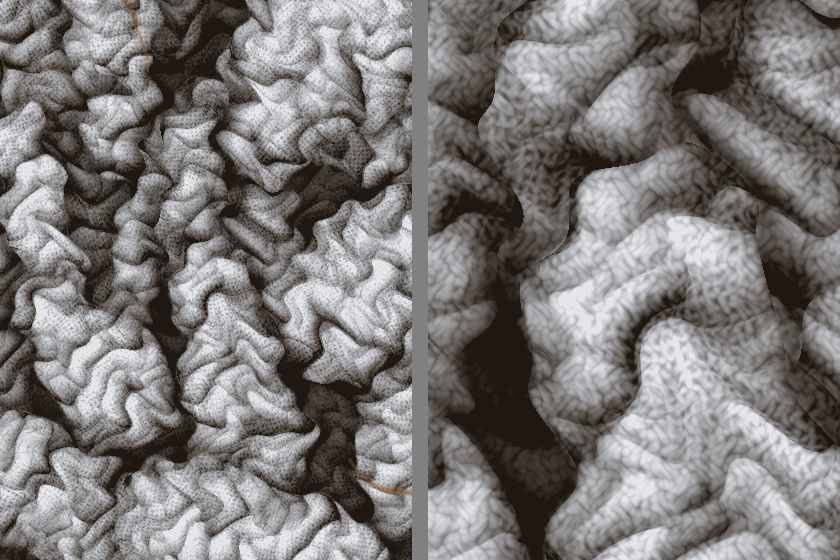
Left: the whole. Right: its middle third, enlarged.
Give the GLSL for this texture, as a WebGL 1 fragment shader.

```glsl
precision highp float;
// Crumpled grey gauze: tapered folds are painted back to front with soft shadows.
// Smooth cellular noise, aligned to each fold, puckers the cloth; crossed sines
// weave its threads, and a finer cellular layer adds the fuzz.
uniform vec2 u_resolution;

float shade = 0.27;           // brightness of the topmost fold so far
vec2 axis = vec2(0.3, -0.95); // direction of that fold

vec2 hash2(vec2 p) {
  p = mod(p, 917.0);
  vec3 q = fract(p.xyx * vec3(0.1031, 0.1030, 0.0973));
  q += dot(q, q.yzx + 33.33);
  return fract((q.xx + q.yz) * q.zy);
}

// Smooth cellular noise: xy = blended offset to the cell centres, z = distance
vec3 cells(vec2 p) {
  vec2 base = floor(p), offsetSum = vec2(0.0);
  float total = 0.0001;
  for (int j = -1; j <= 1; j++) {
    for (int i = -1; i <= 1; i++) {
      vec2 cell = base + vec2(float(i), float(j));
      vec2 o = cell + 0.1 + 0.8 * hash2(cell) - p;
      float weight = exp(-13.0 * dot(o, o));
      offsetSum += o * weight;
      total += weight;
    }
  }
  return vec3(offsetSum / total, -log(total) / 13.0);
}

// Bends space with layered sines so that no edge stays straight
vec2 wobble(vec2 p) {
  p += 0.010 * sin(p.yx * vec2(43.0, 37.0) + vec2(0.6, 2.1));
  p += 0.006 * sin(p.yx * vec2(91.0, 78.0) + p * 40.0);
  return p;
}

// Tapered fold from a to b; darkens what lies beneath its rim
void fold(vec2 p, vec2 a, vec2 b, float ra, float rb, float level) {
  vec2 ab = b - a;
  float t = clamp(dot(p - a, ab) / dot(ab, ab), 0.0, 1.0);
  vec2 away = p - a - ab * t;
  float r = mix(ra, rb, t);
  float d = length(away) - r;
  float dome = pow(clamp(-d / r * 1.7, 0.0, 1.0), 0.6);
  float lit = level * mix(0.55, 1.0, dome) + 0.09 * dot(away / r, vec2(-0.6, 0.8));
  shade *= mix(0.5, 1.0, smoothstep(-0.01, 0.055, d));
  shade = mix(lit, shade, smoothstep(-0.005, 0.005, d));
  if (d < 0.0) axis = normalize(ab);
}

// Soft line used for the coloured selvedge thread
float thread(vec2 p, vec2 a, vec2 b) {
  vec2 ab = b - a;
  float t = clamp(dot(p - a, ab) / dot(ab, ab), 0.0, 1.0);
  return 1.0 - smoothstep(0.001, 0.006, length(p - a - ab * t));
}

void main() {
  vec2 p = gl_FragCoord.xy / u_resolution.y;
  vec2 w = wobble(p);

  // Cloth lying at the back
  fold(w, vec2(-0.02, 0.98), vec2(0.10, 0.80), 0.14, 0.10, 0.58);
  fold(w, vec2(0.31, 1.02), vec2(0.31, 0.93), 0.06, 0.04, 0.42);
  fold(w, vec2(0.13, 0.70), vec2(0.19, 0.56), 0.07, 0.06, 0.50);
  fold(w, vec2(-0.03, 0.62), vec2(0.00, 0.30), 0.06, 0.07, 0.52);
  fold(w, vec2(0.19, 1.04), vec2(0.22, 0.72), 0.09, 0.055, 0.73);
  // Right side
  fold(w, vec2(0.78, 0.74), vec2(0.58, 0.73), 0.09, 0.04, 0.66);
  fold(w, vec2(0.46, 0.60), vec2(0.48, 0.45), 0.08, 0.06, 0.66);
  fold(w, vec2(0.72, 0.50), vec2(0.60, 0.44), 0.17, 0.13, 0.78);
  fold(w, vec2(0.74, 0.24), vec2(0.73, 0.12), 0.11, 0.08, 0.75);
  fold(w, vec2(0.66, 1.00), vec2(0.46, 0.77), 0.22, 0.10, 0.79);
  // Hanging folds in the middle
  fold(w, vec2(0.35, 0.81), vec2(0.22, 0.45), 0.055, 0.055, 0.68);
  fold(w, vec2(0.03, 0.76), vec2(0.10, 0.48), 0.05, 0.065, 0.80);
  fold(w, vec2(0.10, 0.43), vec2(0.21, 0.30), 0.075, 0.11, 0.80);
  fold(w, vec2(0.34, 0.77), vec2(0.35, 0.52), 0.045, 0.065, 0.72);
  fold(w, vec2(0.37, 0.51), vec2(0.45, 0.20), 0.065, 0.11, 0.77);
  // Gathered cloth along the bottom
  fold(w, vec2(-0.02, 0.18), vec2(0.20, 0.05), 0.10, 0.12, 0.76);
  fold(w, vec2(0.34, 0.06), vec2(0.62, 0.00), 0.13, 0.08, 0.80);

  // Puckers stretched across the fold, lit from the upper left
  mat2 frame = mat2(axis.y, axis.x, -axis.x, axis.y);
  vec2 q = frame * w;
  vec2 light = frame * vec2(-0.5, 0.86);
  vec3 big = cells(q * vec2(13.0, 21.0) + 0.35 * sin(q.yx * 47.0));
  vec3 small = cells(q * vec2(27.0, 38.0) + 0.4 * sin(q.yx * 83.0) + big.xy);
  float pucker = -0.46 * dot(big.xy, light) - 0.22 * dot(small.xy, light);
  pucker -= 0.55 * (big.z - 0.10) + 0.25 * (small.z - 0.10);

  // Open weave following the puckers, broken up by loose fibres
  vec2 yarn = (frame * p + 0.010 * big.xy + 0.005 * small.xy) * 920.0;
  yarn += 0.9 * sin(yarn.yx * 0.13);
  float weave = max(sin(yarn.x), sin(yarn.y)) - 0.4;
  float clarity = 0.65 + 0.35 * sin(q.x * 31.0 + 2.0 * sin(q.y * 23.0));
  vec3 fuzz = cells(p * 190.0 + 0.6 * sin(p.yx * 260.0));
  float grain = 0.085 * weave * clarity - 0.28 * (fuzz.z - 0.10) + 0.07 * fuzz.x;

  float depth = smoothstep(0.0, 0.6, shade);
  float tone = shade + pucker * mix(0.35, 1.0, depth) + grain * mix(0.4, 1.0, depth);
  tone = clamp(tone, 0.09, 0.90);

  // Warm brown shadows, cool pale highlights
  vec3 tint = mix(vec3(0.03, 0.0, -0.025), vec3(-0.005, 0.0, 0.016), smoothstep(0.2, 0.75, tone));
  vec3 color = tone + tint;
  float stitch = thread(w, vec2(0.21, 1.0), vec2(0.27, 0.89));
  stitch = max(stitch, thread(w, vec2(0.63, 0.18), vec2(0.74, 0.10)));
  color = mix(color, vec3(0.66, 0.45, 0.27) * (0.5 + 0.7 * tone), 0.7 * stitch);
  gl_FragColor = vec4(color, 1.0);
}
```
